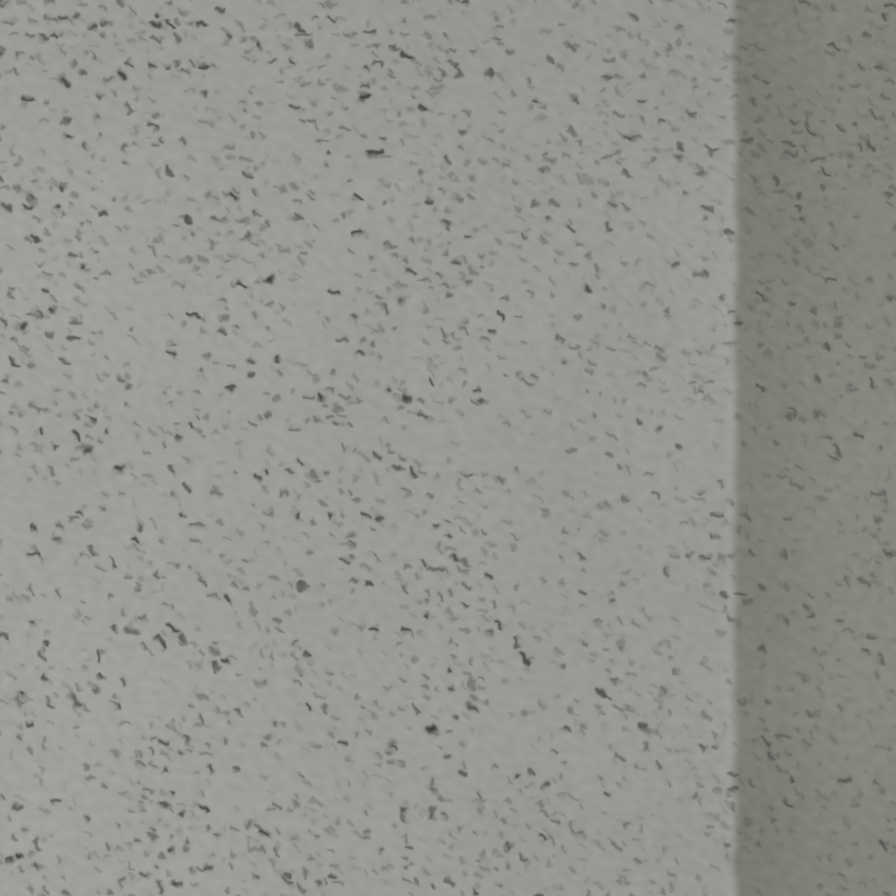
Give the GLSL for this texture, as a three.js fragment shader.

```glsl
// Pale speckled stone: a wide lit face meeting a shaded strip at the right.
// Jittered grids scatter short soft slanted flecks, clustered by gradient
// noise; smooth gradients and faint mottling shade the two faces.
varying vec2 vUv;

const float CORNER_X = 0.82;
const vec3 FLECK_COLOR = vec3(0.22, 0.23, 0.21);

vec2 hash2(vec2 p) {
  vec3 q = fract(p.xyx * vec3(0.1031, 0.1030, 0.0973));
  q += dot(q, q.yzx + 33.33);
  return fract((q.xx + q.yz) * q.zy);
}

float gradientDot(vec2 cell, vec2 offset) {
  float angle = 6.2832 * hash2(cell).x;
  return dot(vec2(cos(angle), sin(angle)), offset);
}

float gradientNoise(vec2 p) {
  vec2 i = floor(p);
  vec2 f = p - i;
  vec2 u = f * f * f * (f * (f * 6.0 - 15.0) + 10.0);
  float low = mix(gradientDot(i, f),
                  gradientDot(i + vec2(1.0, 0.0), f - vec2(1.0, 0.0)), u.x);
  float high = mix(gradientDot(i + vec2(0.0, 1.0), f - vec2(0.0, 1.0)),
                   gradientDot(i + 1.0, f - 1.0), u.x);
  return mix(low, high, u.y);
}

// Distance to a segment centred at the origin.
float segmentDistance(vec2 p, float angle, float halfLength) {
  vec2 axis = vec2(cos(angle), sin(angle));
  return length(p - axis * clamp(dot(p, axis), -halfLength, halfLength));
}

// Share of cells holding a fleck: busier at the top and lower left.
float fleckDensity(vec2 uv) {
  float clusters = 0.5 * gradientNoise(uv * 9.0 + 40.0)
                 + 0.6 * gradientNoise(uv * 21.0 + 70.0);
  float upper = smoothstep(0.5, 0.85, uv.y);
  float lower = 1.0 - smoothstep(0.05, 0.4, uv.y);
  return 0.47 + 0.12 * upper + 0.07 * lower + clusters;
}

// Combined soft flecks of one jittered grid; sizes are in canvas units.
float fleckLayer(vec2 uv, float cells, float amount, float halfLength,
                 float radius, float seed) {
  vec2 home = floor(uv * cells);
  float clear = 1.0;
  for (int y = -1; y <= 1; y++) {
    for (int x = -1; x <= 1; x++) {
      vec2 cell = home + vec2(float(x), float(y));
      vec2 shape = hash2(cell + seed + 31.7);
      vec2 chance = hash2(cell + seed + 83.1);
      vec2 center = (cell + hash2(cell + seed)) / cells;
      float present = step(chance.x, amount * fleckDensity(center));
      float slant = mix(-0.75, -0.4, center.y);
      float angle = slant + 1.3 * (shape.x - 0.5);
      float reach = halfLength * mix(0.15, 1.0, shape.y * shape.y);
      float width = radius * mix(1.15, 0.85, shape.y);
      float d = segmentDistance(uv - center, angle, reach) / width;
      float strength = mix(0.25, 1.0, chance.y * chance.y);
      clear *= 1.0 - present * strength * exp(-d * d);
    }
  }
  return 1.0 - clear;
}

vec3 litFace(vec2 uv) {
  vec3 color = mix(vec3(0.623, 0.623, 0.607), vec3(0.595, 0.600, 0.575),
                   smoothstep(0.0, 0.8, uv.x));
  color += vec3(0.006, 0.001, 0.005) * (1.0 - smoothstep(0.0, 0.5, length(uv)));
  return color - 0.012 * smoothstep(0.7, 1.0, uv.y);
}

vec3 shadedFace(vec2 uv) {
  float away = smoothstep(CORNER_X, 0.97, uv.x);
  float middle = 1.0 - smoothstep(0.0, 0.5, abs(uv.y - 0.4));
  return mix(vec3(0.478, 0.480, 0.450), vec3(0.532, 0.534, 0.505),
             0.65 * away + 0.3 * middle);
}

void main() {
  vec2 uv = vUv;

  // Two faces, a slightly uneven corner and its thin pale ridge.
  float corner = CORNER_X + 0.004 * gradientNoise(vec2(uv.y * 28.0, 3.5));
  float shade = smoothstep(corner - 0.006, corner + 0.008, uv.x);
  vec3 color = mix(litFace(uv), shadedFace(uv), shade);
  float ridge = (uv.x - corner + 0.007) / 0.006;
  color += 0.010 * exp(-ridge * ridge);

  // Broad mottling and faint grain stretched along the slant.
  vec2 grain = mat2(0.85, 0.53, -0.53, 0.85) * uv;
  color += 0.012 * gradientNoise(uv * 7.0 + 11.0);
  color += 0.020 * gradientNoise(grain.yx * vec2(130.0, 60.0) + 5.0);
  color += 0.020 * gradientNoise(uv * vec2(75.0, 95.0) + 23.0);

  // Small pale flecks, mid-sized flecks and a few long dark ones.
  vec2 warp = vec2(gradientNoise(uv * 110.0), gradientNoise(uv * 110.0 + 50.0));
  vec2 p = uv + 0.005 * warp;
  float smallFlecks = 0.42 * fleckLayer(p, 72.0, 0.80, 0.004, 0.0024, 7.0);
  float midFlecks = 0.78 * fleckLayer(p, 54.0, 0.72, 0.0055, 0.0027, 151.0);
  float boldFlecks = 0.95 * fleckLayer(p, 27.0, 0.38, 0.007, 0.0034, 307.0);
  float flecks = 1.0 - (1.0 - smallFlecks) * (1.0 - midFlecks)
                     * (1.0 - boldFlecks);
  flecks *= mix(1.0, 0.72, smoothstep(0.45, 0.8, uv.x));
  color = mix(color, FLECK_COLOR, flecks);

  gl_FragColor = vec4(color, 1.0);
}
```
